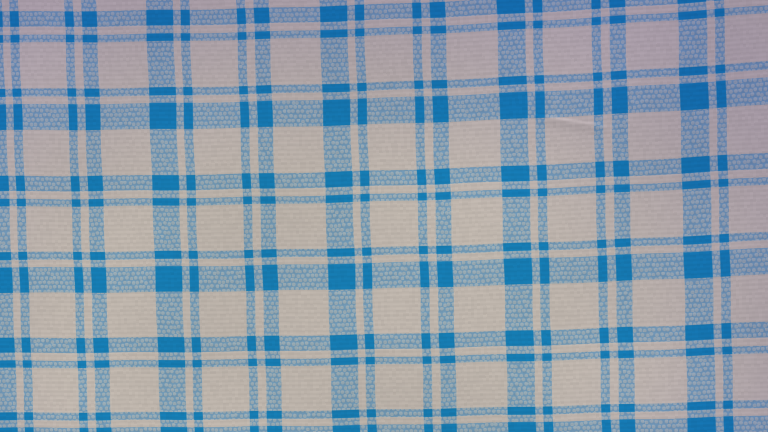
Reproduce this texture procedurally as a Shadertoy shader.

```glsl
#define CREAM vec3(0.735, 0.700, 0.665)
#define PALE_BLUE vec3(0.590, 0.660, 0.695)
#define SOFT_BLUE vec3(0.440, 0.590, 0.695)
#define DEEP_BLUE vec3(0.085, 0.480, 0.690)
#define MAUVE_TINT vec3(0.870, 0.845, 0.965)
#define REPEATS vec2(2.526, 2.672)
#define STRETCH vec2(-0.0625, 0.06)
#define FIRST_BAND vec2(0.359, 0.619)
#define EDGE_SOFTNESS 0.004
#define THREADS 96.0
#define GRAIN 0.035

float hash(vec2 p) {
    p = fract(p * vec2(0.1031, 0.1137));
    p += dot(p, p.yx + 33.33);
    return fract((p.x + p.y) * p.x * 7.13);
}

// Cellular flecks: one jittered dot in each cell of a staggered weave
float flecks(vec2 p) {
    p.x += 0.5 * mod(floor(p.y), 2.0);
    vec2 cell = floor(p);
    vec2 jitter = vec2(hash(cell), hash(cell + 17.0)) - 0.5;
    float d = length(fract(p) - 0.5 - 0.35 * jitter);
    return 1.0 - smoothstep(0.15, 0.60, d);
}

// Four stripes within one repeat, given by centres and half widths
float stripes(float phase, vec4 centres, vec4 halfWidths, float soft) {
    vec4 d = abs(fract(phase) - centres) - halfWidths;
    return dot(1.0 - smoothstep(-soft, soft, d), vec4(1.0));
}

// Bend and shear of the cloth, in repeats along each axis
vec2 clothPhase(vec2 p) {
    vec2 q;
    q.x = p.x + (p.y - 0.375) * (0.038 - 0.009 * p.x);
    q.y = 1.0 - p.y + p.x * p.x * (0.0085 + 0.0135 * p.y);
    q += 0.0008 * sin(p.yx * vec2(31.0, 23.0) + sin(p * 13.0));
    q -= FIRST_BAND;
    return q * REPEATS + STRETCH * q * q;
}

// Broad soft folds from layered sines
float folds(vec2 p) {
    float f = sin(p.x * 5.0 + 2.0 * p.y + sin(p.y * 4.0));
    f += 0.6 * sin(p.x * 11.0 - p.y * 7.0 + 1.5 * sin(p.x * 3.0));
    return f + 0.4 * sin(p.y * 17.0 + p.x * 4.0);
}

void mainImage(out vec4 fragColor, in vec2 fragCoord) {
    vec2 uv = fragCoord / iResolution.xy;
    vec2 p = fragCoord / iResolution.y;
    float soft = max(EDGE_SOFTNESS, 2.0 / iResolution.y);

    // Woven stripes
    vec2 phase = clothPhase(p);
    float warp = stripes(phase.x + 0.10, vec4(0.1775, 0.325, 0.649, 0.7665),
                         vec4(0.0775, 0.026, 0.025, 0.0435), soft);
    float weft = stripes(phase.y + 0.15, vec4(0.0795, 0.2285, 0.6345, 0.7525),
                         vec4(0.0245, 0.0785, 0.0465, 0.0225), soft);

    // Single layers are flecked, crossings are solid
    vec2 thread = phase / REPEATS * THREADS;
    float fleck = flecks(thread);
    vec3 singleLayer = mix(SOFT_BLUE, PALE_BLUE, clamp(fleck * 1.3, 0.0, 1.0));
    vec3 color = mix(mix(CREAM, singleLayer, warp),
                     mix(singleLayer, DEEP_BLUE, warp), weft);

    // Thread grain
    float grain = hash(floor(thread * 1.5)) - 0.5;
    color *= 1.0 + GRAIN * (grain + 0.5 * sin(thread.y * 6.2832));

    // Mauve light away from the warm lower middle
    vec2 fromWarm = (uv - vec2(0.40, 0.22)) * vec2(0.9, 0.8);
    float mauveAmount = smoothstep(0.25, 0.75, length(fromWarm));
    color *= mix(vec3(1.0), MAUVE_TINT, mauveAmount);

    // Folds and one short crease with its shadow
    color *= 1.0 + 0.012 * folds(p);
    float creaseY = p.y - 0.722 + 0.16 * (p.x - 1.32);
    float creaseSpan = 1.0 - smoothstep(0.03, 0.11, abs(p.x - 1.32));
    float ridge = exp(-creaseY * creaseY / 0.000016);
    float shade = exp(-(creaseY + 0.014) * (creaseY + 0.014) / 0.000144);
    color *= 1.0 + creaseSpan * (0.09 * ridge - 0.05 * shade);

    fragColor = vec4(clamp(color, 0.0, 1.0), 1.0);
}
```
